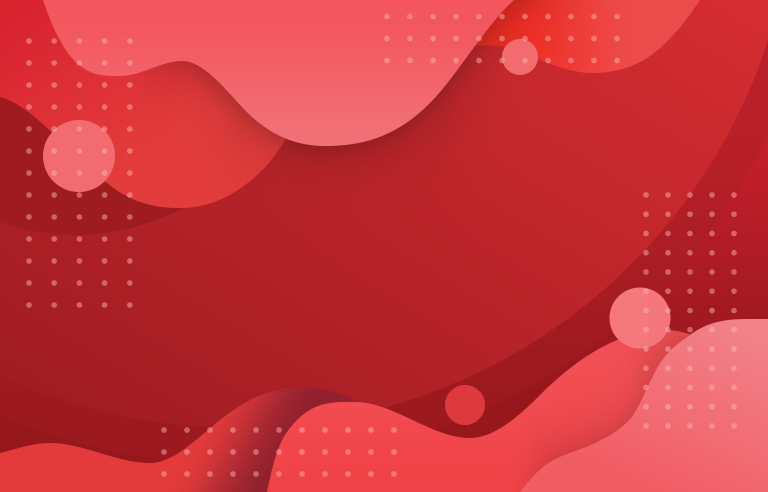
This background is drawn by a Shadertoy shader. Its source:

```glsl
// Layered red waves, big arcs, floating discs and dot grids.
// Each wave edge is a chain of cubic Hermite spans; layers are painted back
// to front on a 7.68 x 4.92 canvas with soft shadows between them.

const vec2 CANVAS = vec2(7.68, 4.92);

// Signed distance to a curve, positive above it; knots hold x, height, slope
float waveDist(vec2 p, vec3 knots[7]) {
    vec3 a = knots[0], b = knots[1];
    for (int i = 1; i < 6; i++) {
        if (p.x > knots[i].x) { a = knots[i]; b = knots[i + 1]; }
    }
    float w = b.x - a.x;
    float t = clamp((p.x - a.x) / w, 0.0, 1.0);
    float s = 1.0 - t;
    float height = a.y * s * s * (1.0 + 2.0 * t) + b.y * t * t * (3.0 - 2.0 * t)
                 + w * t * s * (a.z * s - b.z * t);
    float slope = 6.0 * t * s * (b.y - a.y) / w
                + a.z * s * (1.0 - 3.0 * t) + b.z * t * (3.0 * t - 2.0);
    height += slope * (p.x - clamp(p.x, a.x, b.x));
    return (p.y - height) * inversesqrt(1.0 + slope * slope);
}

// Antialiased coverage of the inside (negative distance)
float cover(float d) {
    return clamp(0.5 - d * iResolution.x / CANVAS.x, 0.0, 1.0);
}

float disc(vec2 p, vec2 center, float radius) {
    return cover(length(p - center) - radius);
}

// Grid of dots growing up and right from its first dot
float dotGrid(vec2 p, vec2 first, vec2 gap, vec2 count) {
    vec2 id = clamp(floor((p - first) / gap + 0.5), vec2(0.0), count - 1.0);
    return disc(p, first + id * gap, 0.028);
}

float softShadow(float d, float width) {
    return exp(-max(d, 0.0) / width);
}

void mainImage(out vec4 fragColor, in vec2 fragCoord) {
    vec2 p = fragCoord / iResolution.xy * CANVAS;

    // Wave edges
    float coralTop = waveDist(p, vec3[7](vec3(0.0, 3.95, -0.25), vec3(0.6, 3.52, -0.95),
        vec3(1.15, 3.03, -0.7), vec3(1.8, 2.84, 0.0), vec3(2.45, 3.07, 0.75),
        vec3(2.85, 3.52, 1.7), vec3(3.1, 4.0, 2.0)));
    float pinkTop = waveDist(p, vec3[7](vec3(0.43, 4.92, -3.0), vec3(1.2, 4.16, 0.0),
        vec3(1.82, 4.31, 0.0), vec3(2.4, 3.87, -1.1), vec3(3.25, 3.46, 0.0),
        vec3(4.45, 4.06, 1.25), vec3(5.14, 4.92, 0.9)));
    float orangeTop = waveDist(p, vec3[7](vec3(4.6, 4.45, 0.1), vec3(5.0, 4.46, -0.1),
        vec3(5.4, 4.32, -0.4), vec3(5.93, 4.19, 0.0), vec3(6.4, 4.3, 0.5),
        vec3(6.75, 4.59, 1.1), vec3(7.0, 4.92, 1.5)));
    float coralLow = waveDist(p, vec3[7](vec3(0.0, 0.39, 0.25), vec3(0.5, 0.49, 0.0),
        vec3(1.5, 0.29, 0.0), vec3(2.2, 0.72, 0.8), vec3(3.0, 1.05, 0.0),
        vec3(3.6, 0.88, -0.6), vec3(4.2, 0.3, -1.0)));
    float salmonLow = waveDist(p, vec3[7](vec3(2.67, 0.0, 5.0), vec3(2.85, 0.57, 1.5),
        vec3(3.55, 0.9, 0.0), vec3(4.7, 0.54, 0.0), vec3(5.4, 0.97, 1.0),
        vec3(6.65, 1.62, 0.0), vec3(7.2, 1.45, -0.5)));
    float pinkLow = waveDist(p, vec3[7](vec3(5.2, 0.0, 1.3), vec3(5.5, 0.3, 0.6),
        vec3(5.95, 0.49, 0.5), vec3(6.3, 0.73, 1.1), vec3(6.55, 1.2, 1.9),
        vec3(6.9, 1.57, 0.75), vec3(7.5, 1.73, 0.0)));

    // Diagonal backdrop and the two darker arcs
    float diagonal = dot(p, vec2(0.075, 0.125));
    vec3 col = mix(vec3(0.60, 0.10, 0.12), vec3(0.80, 0.165, 0.185), diagonal);
    float arc = length(p - vec2(2.363, 6.228));
    float rise = smoothstep(0.7, 4.0, p.y);
    col = mix(col, mix(vec3(0.61, 0.10, 0.12), vec3(0.73, 0.125, 0.16), rise), cover(5.585 - arc));
    col = mix(col, mix(vec3(0.59, 0.09, 0.11), vec3(0.78, 0.125, 0.175), rise), cover(5.95 - arc));

    // Dark crescent under the left wave
    float crescent = 2.57 + 0.23 * (p.x - 0.75) * (p.x - 0.75);
    col = mix(col, vec3(0.62, 0.105, 0.125), cover(crescent - p.y) * cover(p.x - 1.85) * cover(coralTop));

    // Upper waves
    vec3 coral = mix(vec3(0.85, 0.14, 0.19), vec3(0.89, 0.235, 0.235),
                     clamp(0.3 * p.x + 0.45 * (4.6 - p.y), 0.0, 1.0));
    col = mix(col, coral, cover(-coralTop) * cover(p.x - 3.2));
    vec3 orange = mix(vec3(0.95, 0.18, 0.15), vec3(0.93, 0.30, 0.30), smoothstep(5.1, 6.5, p.x));
    col = mix(col, orange, cover(-orangeTop) * cover(4.6 - p.x));
    col *= 1.0 - 0.2 * softShadow(-pinkTop, 0.2) * smoothstep(1.2, 2.0, p.x);
    vec3 pink = mix(vec3(0.945, 0.44, 0.46), vec3(0.955, 0.335, 0.365), smoothstep(3.4, 4.9, p.y));
    col = mix(col, pink, cover(-pinkTop));

    // Lower waves
    vec3 coralBase = mix(vec3(0.89, 0.23, 0.23), vec3(0.57, 0.13, 0.18),
                         smoothstep(1.75, 2.75, p.x - 0.55 * (p.y - 0.2)));
    col = mix(col, coralBase, cover(coralLow));
    vec3 salmon = mix(vec3(0.94, 0.26, 0.28), vec3(0.95, 0.31, 0.33), smoothstep(0.0, 1.3, p.y));
    salmon *= 1.0 - 0.12 * softShadow(pinkLow, 0.2) * smoothstep(5.0, 5.6, p.x);
    col = mix(col, salmon, cover(salmonLow));
    vec3 blush = mix(vec3(0.95, 0.36, 0.39), vec3(0.95, 0.50, 0.53),
                     clamp(0.5 * p.y + 0.25 * (p.x - 6.5), 0.0, 1.0));
    col = mix(col, blush, cover(pinkLow));

    // Floating discs
    vec3 discColor = mix(vec3(0.96, 0.47, 0.49), vec3(0.91, 0.36, 0.38), smoothstep(0.2, 0.8, fract(0.5 * p.x)));
    col = mix(col, vec3(0.945, 0.42, 0.445), disc(p, vec2(0.79, 3.36), 0.36));
    col = mix(col, vec3(0.95, 0.42, 0.43), disc(p, vec2(5.20, 4.35), 0.18));
    col = mix(col, discColor, disc(p, vec2(6.40, 1.74), 0.305));
    col = mix(col, vec3(0.87, 0.225, 0.235), disc(p, vec2(4.65, 0.87), 0.2));

    // Translucent dot grids
    float dots = dotGrid(p, vec2(0.29, 1.87), vec2(0.252, 0.22), vec2(5.0, 13.0));
    dots = max(dots, dotGrid(p, vec2(3.87, 4.315), vec2(0.23, 0.22), vec2(11.0, 3.0)));
    dots = max(dots, dotGrid(p, vec2(6.46, 0.66), vec2(0.22, 0.1925), vec2(5.0, 13.0)));
    dots = max(dots, dotGrid(p, vec2(1.64, 0.18), vec2(0.23, 0.22), vec2(11.0, 3.0)));
    col = mix(col, vec3(1.0, 0.74, 0.74), 0.45 * dots);

    fragColor = vec4(col, 1.0);
}
```
